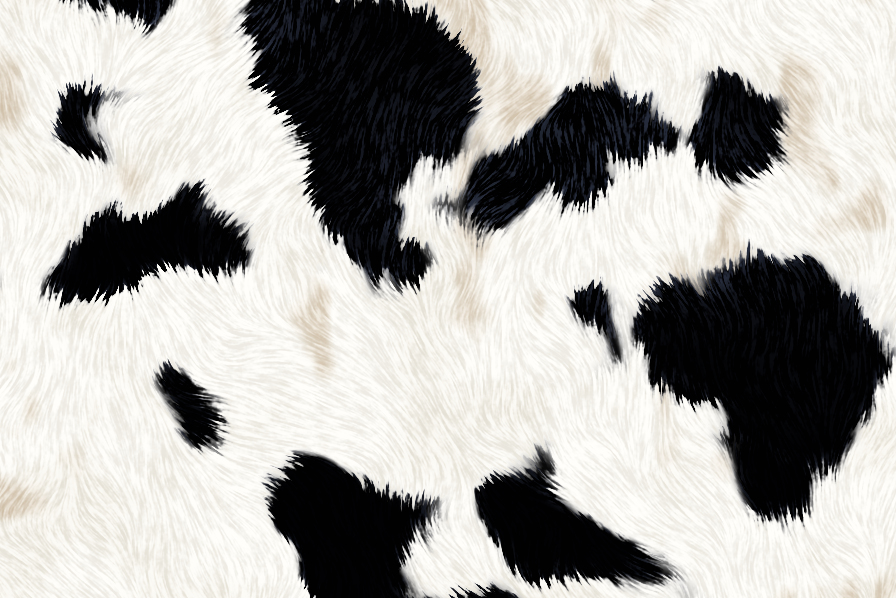
A Shadertoy shader for this texture:

```glsl
// Cowhide: black patches with a blue sheen on cream-white fur.
// Bent, warped ellipses on a jittered grid form the patches; noise smeared
// along a slowly turning hair direction draws strands and frays the edges.

float hash(vec2 p) {
    vec3 q = fract(p.xyx * 0.1031);
    q += dot(q, q.yzx + 33.33);
    return fract((q.x + q.y) * q.z);
}

float noise(vec2 p) {
    vec2 i = floor(p), f = fract(p);
    f = f * f * (3.0 - 2.0 * f);
    return mix(mix(hash(i), hash(i + vec2(1, 0)), f.x),
               mix(hash(i + vec2(0, 1)), hash(i + vec2(1, 1)), f.x), f.y);
}

float fbm(vec2 p) {
    return 0.55 * noise(p) + 0.3 * noise(p * 2.1 + 17.0) + 0.15 * noise(p * 4.3 + 41.0);
}

// Unit vector along which the hair lies, ruffled by small tufts
vec2 hairDirection(vec2 p) {
    float angle = 1.7 + 2.4 * (noise(p * 2.6 + 7.0) - 0.5) + 1.5 * (noise(p * 12.0 + 3.0) - 0.5);
    return vec2(cos(angle), sin(angle));
}

// Noise averaged along the hair, stretched back to a range around 0.5
float strands(vec2 p, vec2 dir, float density, float stepLength, float gain) {
    float sum = 0.0;
    for (int i = -6; i <= 6; i++)
        sum += noise((p + dir * stepLength * float(i)) * density);
    return clamp(0.5 + gain * (sum / 13.0 - 0.5), 0.0, 1.0);
}

float smoothUnion(float a, float b, float k) {
    float h = max(k - abs(a - b), 0.0) / k;
    return min(a, b) - 0.25 * h * h * k;
}

// Approximate signed distance to the black patches, negative inside
float patches(vec2 p) {
    const vec2 cellSize = vec2(0.375, 0.3333);
    float wobble = 0.07 * (fbm(p * 13.0 + 90.0) - 0.5);
    p += 0.24 * (vec2(fbm(p * 4.5 + 5.0), fbm(p * 4.5 + 36.0)) - 0.5);
    vec2 home = floor(p / cellSize);
    float d = 1.0;
    for (int y = -1; y <= 1; y++)
    for (int x = -1; x <= 1; x++) {
        vec2 cell = home + vec2(x, y);
        vec2 jitter = vec2(hash(cell + 11.3), hash(cell + 47.7)) - 0.5;
        vec2 q = p - (cell + 0.5 + 0.6 * jitter) * cellSize;

        // Evenly spread sizes keep the share of black steady
        float size = fract(dot(cell, vec2(0.7549, 0.5698)) + 0.05);
        float radius = 0.04 + 0.166 * pow(size, 1.7);
        float turn = 6.2832 * hash(cell + 83.1);
        float stretch = 1.0 + 0.35 * hash(cell + 29.9);
        float bend = 0.9 * (hash(cell + 61.5) - 0.5);

        q = mat2(cos(turn), sin(turn), -sin(turn), cos(turn)) * q;
        q.y += bend * q.x * q.x / radius;
        d = smoothUnion(d, length(q / vec2(stretch, 1.0 / stretch)) - radius, 0.03);
    }
    return d + wobble;
}

void mainImage(out vec4 fragColor, in vec2 fragCoord) {
    vec2 p = fragCoord / iResolution.y;
    float pixel = 1.0 / iResolution.y;

    vec2 dir = hairDirection(p);
    float fine = strands(p, dir, 340.0, 0.0021, 3.0);
    float clump = strands(p + 9.0, dir, 170.0, 0.0036, 2.6);

    // Hairs carry the patch edge along their own direction
    float reach = 0.026 * (fine - 0.5) + 0.02 * (clump - 0.5);
    float d = patches(p - dir * reach);
    float softness = max(0.003 + 0.009 * noise(p * 6.0), pixel);
    float black = smoothstep(softness, -softness, d);

    // White coat: pale strands over faint cream mottling
    float light = smoothstep(0.1, 0.75, 0.65 * fine + 0.35 * clump);
    vec3 whiteFur = mix(vec3(0.93, 0.92, 0.89), vec3(1.0, 0.995, 0.98), light);
    float mottle = smoothstep(0.45, 0.75, fbm(p * 7.0 + 70.0));
    whiteFur -= vec3(0.025, 0.03, 0.04) * mottle * (1.3 - 0.8 * fine);

    // Small buff stains drawn out along the hair
    float stain = smoothstep(0.62, 0.8, fbm(p * vec2(9.0, 6.0) + 50.0));
    whiteFur = mix(whiteFur, vec3(0.78, 0.70, 0.59), 0.7 * stain * (1.0 - 0.6 * fine));

    // Grey shadow between the white hairs beside a patch
    float shade = smoothstep(0.02, 0.0, d) * (1.1 - fine);
    whiteFur = mix(whiteFur, vec3(0.53, 0.54, 0.57), 0.55 * shade);

    // Black coat with navy glints, strongest at the rim and in sheen zones
    float sheen = smoothstep(0.5, 0.8, noise(p * 3.0 + 20.0));
    float rim = smoothstep(-0.035, 0.0, d);
    float glint = smoothstep(0.45, 0.9, fine) * min(0.04 + 0.9 * sheen + 0.6 * rim, 1.1);
    vec3 blackFur = vec3(0.003, 0.003, 0.008) + vec3(0.13, 0.15, 0.20) * glint;

    fragColor = vec4(mix(whiteFur, blackFur, black), 1.0);
}
```
